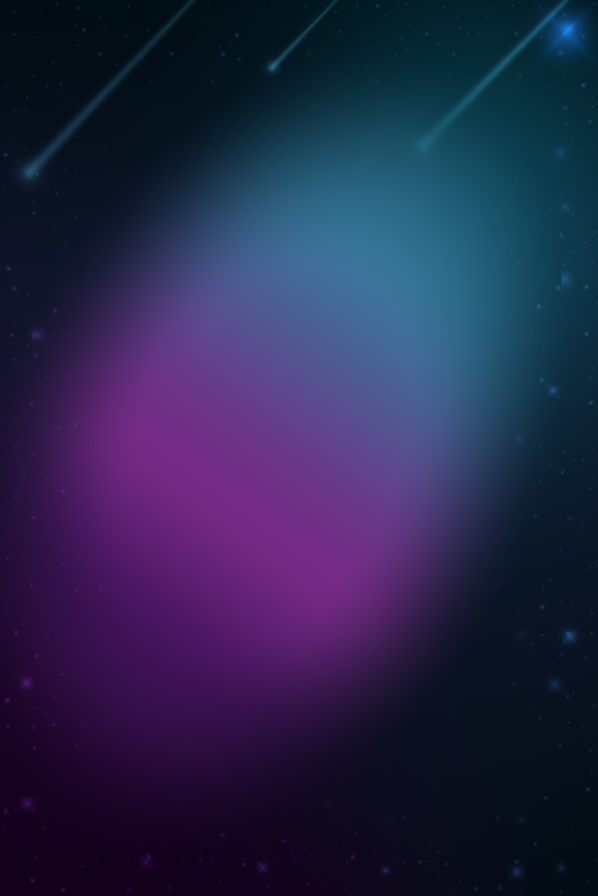
This background is drawn by a WebGL 1 fragment shader. Its source:

```glsl
precision highp float;
// A soft night-sky backdrop: a tilted oval nebula running from magenta to blue,
// a teal halo behind it, hashed stars along the borders and three meteors.
// Space is measured in canvas widths: x in 0..1, y in 0..1.5, origin lower left.

uniform vec2 u_resolution;

#define BODY_CENTRE vec2(0.449, 0.738)
#define BODY_RADII vec2(0.371, 0.586)
#define BODY_AXIS vec2(0.423, 0.906)
#define CORE vec2(0.42, 0.67)
#define MAGENTA vec3(0.455, 0.165, 0.52)
#define SKY_BLUE vec3(0.215, 0.48, 0.61)
#define PURPLE vec3(0.26, 0.075, 0.355)
#define NAVY vec3(0.04, 0.07, 0.13)
#define PLUM vec3(0.07, 0.0, 0.10)
#define INK vec3(0.0, 0.045, 0.07)
#define HALO vec3(0.02, 0.20, 0.22)
#define STAR_GAIN 0.8

float hash(vec2 p) {
  return fract(sin(dot(p, vec2(127.1, 311.7))) * 43758.5453);
}

// Elliptical Gaussian falloff
float glow(vec2 p, vec2 centre, vec2 radii) {
  vec2 q = (p - centre) / radii;
  return exp(-dot(q, q));
}

// Dark sky: plum lower left, navy right, ink at top and lower right
vec3 backdrop(vec2 p) {
  vec3 colour = mix(PLUM, NAVY, smoothstep(0.25, 1.2, p.x + p.y));
  colour = mix(colour, INK, 0.9 * smoothstep(1.0, 1.5, p.y));
  colour = mix(colour, INK, 0.9 * glow(p, vec2(1.0, 0.0), vec2(0.25, 0.28)));
  colour += vec3(0.05, 0.03, 0.08) * glow(p, vec2(0.1, 0.65), vec2(0.3, 0.4));
  return colour + HALO * glow(p, vec2(0.80, 1.13), vec2(0.32, 0.38));
}

// Coverage of the tilted oval
float bodyMask(vec2 p) {
  vec2 q = p - BODY_CENTRE;
  vec2 local = vec2(dot(q, vec2(BODY_AXIS.y, -BODY_AXIS.x)), dot(q, BODY_AXIS));
  return 1.0 - smoothstep(0.55, 1.25, length(local / BODY_RADII));
}

// Diagonal ramp inside the oval
vec3 bodyColour(vec2 p) {
  float t = dot(p - CORE, vec2(0.6, 0.8));
  vec3 colour = mix(MAGENTA, PURPLE, smoothstep(0.02, 0.33, -t));
  return mix(colour, SKY_BLUE, smoothstep(-0.06, 0.51, t));
}

// Soft disc with thin diagonal rays
float flare(vec2 q, float size) {
  vec2 d = abs(vec2(q.x + q.y, q.x - q.y)) * 0.7071 / size;
  float rays = exp(-d.x * 7.0 - d.y * 0.8) + exp(-d.y * 7.0 - d.x * 0.8);
  return exp(-dot(q, q) / (size * size)) + 0.45 * rays;
}

// One jittered star per grid cell, kept when its hash is below the density
float starLayer(vec2 p, float cells, float size, float density, float seed) {
  vec2 id = floor(p * cells);
  vec2 key = id + seed;
  vec2 jitter = vec2(hash(key), hash(key + 17.3));
  vec2 q = fract(p * cells) - mix(vec2(0.25), vec2(0.75), jitter);
  float keep = step(hash(key + 41.7), density);
  float radius = size * mix(0.6, 1.2, hash(key + 73.1));
  float fade = smoothstep(0.5, 0.2, max(abs(q.x), abs(q.y)) - 0.24);
  return keep * fade * flare(q, radius) * mix(0.3, 1.0, hash(key + 91.9));
}

// Tapered streak with a soft head
float meteor(vec2 p, vec2 head, vec2 tail, float size) {
  vec2 axis = tail - head;
  float raw = dot(p - head, axis) / dot(axis, axis);
  float h = clamp(raw, 0.0, 1.0);
  float d = length(p - head - axis * h);
  float width = size * mix(0.5, 0.25, h);
  float streak = exp(-d * d / (width * width)) * mix(0.8, 0.55, h);
  return streak + 0.5 * glow(p, head, vec2(size * 1.15));
}

void main() {
  vec2 p = gl_FragCoord.xy / u_resolution * vec2(1.0, 1.5);

  // Sky and nebula
  vec3 colour = mix(backdrop(p), bodyColour(p), bodyMask(p));

  // Stars gather near the borders
  vec2 inset = min(p, vec2(1.0, 1.5) - p);
  float border = 1.0 - smoothstep(0.04, 0.24, min(inset.x, inset.y));
  float stars = 0.45 * starLayer(p, 58.0, 0.09, 0.35 * border, 3.0);
  stars += 0.6 * starLayer(p, 26.0, 0.085, 0.34 * border, 11.0);
  stars += 0.65 * starLayer(p, 10.0, 0.10, 0.34 * border, 29.0);
  vec3 starTint = mix(vec3(0.27, 0.10, 0.42), vec3(0.10, 0.26, 0.46),
                      smoothstep(0.5, 1.2, p.x + 0.8 * p.y));
  colour += STAR_GAIN * border * stars * starTint;

  // Large star in the upper right corner
  colour += vec3(0.04, 0.16, 0.34) * flare(p - vec2(0.947, 1.445), 0.036);

  // Meteors falling to the lower left
  float trails = 0.75 * meteor(p, vec2(0.049, 1.211), vec2(0.322, 1.5), 0.019);
  trails += 0.9 * meteor(p, vec2(0.455, 1.387), vec2(0.5625, 1.5), 0.010);
  trails += mix(0.25, 1.1, smoothstep(1.25, 1.42, p.y))
          * meteor(p, vec2(0.707, 1.256), vec2(0.947, 1.5), 0.018);
  colour += vec3(0.12, 0.27, 0.33) * trails;

  gl_FragColor = vec4(clamp(colour, 0.0, 1.0), 1.0);
}
```
